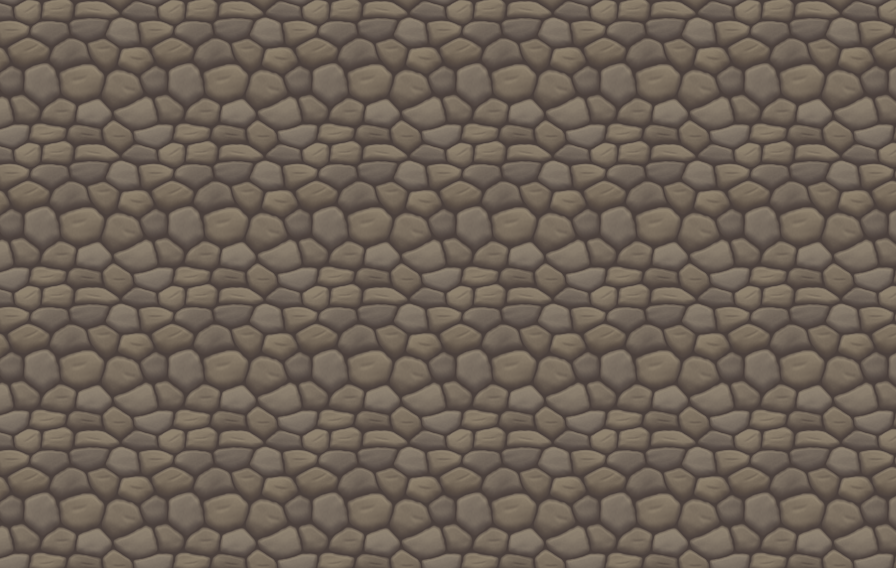
This texture is drawn by a Shadertoy shader. Its source:

```glsl
const vec2 REPEATS = vec2(6.22, 3.97);
const vec2 STONES = vec2(4.0, 6.0);   // columns and rows in one repeat
const float TAU = 6.2831853;

vec3 hash3(vec2 p) {
    vec3 q = fract(vec3(p.xyx) * vec3(0.1031, 0.1030, 0.0973) + 0.37);
    q += dot(q, q.yxz + 33.33);
    return fract((q.xxy + q.yzz) * q.zyx);
}

float noise(vec2 p) {
    vec2 i = floor(p), f = fract(p);
    f = f * f * (3.0 - 2.0 * f);
    return mix(mix(hash3(i).x, hash3(i + vec2(1, 0)).x, f.x),
               mix(hash3(i + vec2(0, 1)).x, hash3(i + vec2(1, 1)).x, f.x), f.y);
}

// Stone centre in xy, size weight in z; staggered rows that wrap at the tile
vec3 stoneSite(vec2 cell) {
    vec3 h = hash3(mod(cell, STONES) + 11.0);
    vec2 pos = cell + 0.5 + (h.xy - 0.5) * vec2(0.6, 0.42);
    pos.x += 0.5 * mod(cell.y, 2.0) - 0.25;
    return vec3(pos * vec2(1.15, 1.0), 0.28 * h.z);
}

// Rows sway, and are flatter near the top of each tile
vec2 warp(vec2 p) {
    p.y += 0.014 * sin(TAU * (p.x + 0.2)) + 0.005 * sin(TAU * (3.0 * p.x + 2.0 * p.y));
    p.x += 0.012 * sin(TAU * (2.0 * p.y + p.x)) + 0.004 * sin(TAU * (5.0 * p.y - 3.0 * p.x));
    vec2 g = p * STONES;
    g.y += 0.27 * sin(TAU * (p.y + 0.08));
    return g;
}

void mainImage(out vec4 fragColor, in vec2 fragCoord) {
    // Tiles start at the upper left corner
    vec2 tile = fract((fragCoord / iResolution.xy - vec2(0.0, 1.0)) * REPEATS);
    vec2 grid = warp(tile);
    vec2 base = floor(grid), p = grid * vec2(1.15, 1.0);
    float px = REPEATS.y * STONES.y / iResolution.y;

    // Owning stone of a weighted Voronoi diagram
    float best = 1e3;
    vec2 owner = base;
    vec3 site = vec3(0.0);
    for (int j = -2; j <= 2; j++)
    for (int i = -2; i <= 2; i++) {
        vec2 cell = base + vec2(i, j);
        vec3 s = stoneSite(cell);
        float d = dot(p - s.xy, p - s.xy) - s.z;
        if (d < best) { best = d; owner = cell; site = s; }
    }

    // Rounded distance to the border, with its outward direction
    float total = 0.0;
    vec2 outward = vec2(0.0);
    for (int j = -2; j <= 2; j++)
    for (int i = -2; i <= 2; i++) {
        vec2 cell = owner + vec2(i, j);
        if (i == 0 && j == 0) continue;
        vec3 s = stoneSite(cell);
        vec2 between = s.xy - site.xy;
        float d = dot(p - s.xy, p - s.xy) - s.z - best;
        d /= 2.0 * length(between * vec2(0.77, 1.0));   // undo the flattened metric
        float w = exp(-17.0 * d);
        total += w;
        outward += w * normalize(between);
    }
    float edge = -log(total) / 17.0;
    outward /= total;

    // Worn face: tilted light, brushed streaks and grain
    vec2 id = mod(owner, STONES), r = (p - site.xy) * vec2(1.3, 1.0);
    vec3 h = hash3(id + 47.0);
    edge += 0.03 * (noise(r * 6.0 + id * 19.0) - 0.5);
    float angle = 0.15 + 0.9 * (h.x - 0.5);
    vec2 s = mat2(cos(angle), -sin(angle), sin(angle), cos(angle)) * r;
    float streak = noise(s * vec2(1.6, 5.0) + id * 31.0) - 0.5;
    float grain = noise(r * 16.0 + id * 23.0) - 0.5;
    float face = 0.69 + 0.34 * (h.y - 0.5) + 0.3 * r.y - 0.08 * r.x
               + 0.2 * streak + 0.05 * grain;
    face += 0.06 * sin(TAU * (tile.y + 0.4 * sin(TAU * tile.x)));

    // Chipped crease on some stones, dark above and lit below
    float crease = s.y - 0.06 - 0.3 * s.x * s.x;
    float reach = step(0.65, h.z) * smoothstep(0.4, 0.12, abs(s.x - 0.08));
    face -= 0.18 * reach * smoothstep(0.05 + px, 0.0, abs(crease));
    face += 0.1 * reach * smoothstep(0.1, 0.0, abs(crease + 0.1));

    // Rounded sides, wide shadow below, pale rim above, dark joint
    float below = smoothstep(0.5, -0.8, outward.y);
    float tone = face * mix(mix(0.5, 0.26, below), 1.0,
                            smoothstep(0.0, mix(0.14, 0.36, below), edge));
    tone += 0.12 * smoothstep(0.0, 0.8, outward.y) * smoothstep(0.08, 0.0, abs(edge - 0.12));
    tone = mix(0.08, tone, smoothstep(0.022 - 0.5 * px, 0.04 + 0.5 * px, edge));

    vec3 joint = vec3(0.265, 0.225, 0.215), lit = vec3(0.55, 0.50, 0.43);
    vec3 color = mix(joint, lit, clamp(tone, 0.0, 1.0));
    color += (h.z - 0.5) * vec3(0.008, 0.0, -0.02) * smoothstep(0.0, 0.2, edge);
    fragColor = vec4(color, 1.0);
}
```
